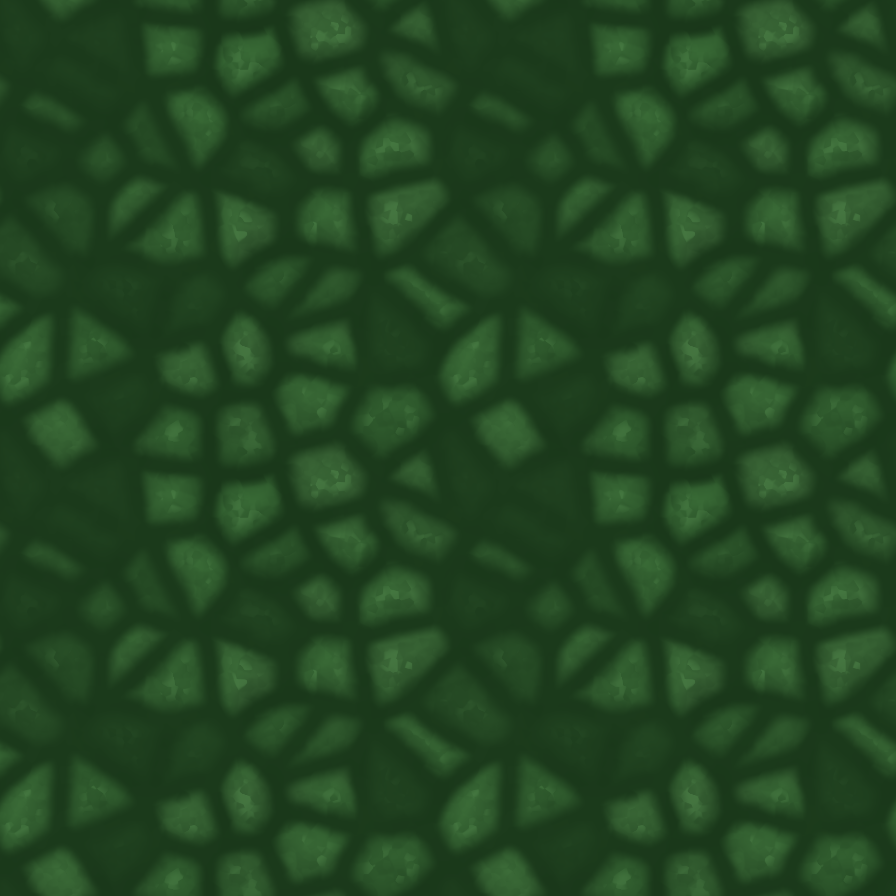
Give the GLSL for this texture, as a WebGL 2 fragment shader.

```glsl
#version 300 es
precision highp float;
// Mossy green cobbles: a wrapping, jittered Voronoi pattern repeated over the canvas.
// Soft distances to the cell borders give rounded stones in wide dark grooves;
// border directions shade the facets and smooth cellular noise adds painted daubs.

#define REPEATS 2.0                  // tiles across and down
#define GRID vec2(6.0, 7.0)          // stones per tile
#define JITTER 0.86                  // irregularity of the stones
#define ROUNDING 20.0                // higher gives sharper corners
#define GROOVE_EDGE vec2(0.035, 0.23) // where stones start and finish rising
#define WOBBLE 0.018                 // unevenness of outlines, in tiles
#define GROOVE_COLOR vec3(0.105, 0.225, 0.105)
#define STONE_COLOR vec3(0.205, 0.390, 0.195)
#define GREY_COLOR vec3(0.215, 0.365, 0.200)
#define FLECK_COLOR vec3(0.310, 0.520, 0.290)

uniform vec2 u_resolution;
out vec4 fragColor;

// Integer hash of a lattice cell, wrapped to the given period.
vec3 hashCell(vec2 cell, vec2 period, uint seed) {
    uvec2 c = uvec2(floor(mod(cell + 0.5, period)));
    uvec3 v = uvec3(c, seed) * 1664525u + 1013904223u;
    v.x += v.y * v.z; v.y += v.z * v.x; v.z += v.x * v.y;
    v ^= v >> 16u;
    v.x += v.y * v.z; v.y += v.z * v.x; v.z += v.x * v.y;
    return vec3(v >> 8u) / 16777216.0;
}

// Smooth cellular noise: soft-edged flat patches, three values at once.
vec3 daubs(vec2 tile, vec2 period, float sharpness, uint seed) {
    vec2 p = tile * period, base = floor(p);
    vec4 total = vec4(0.0);
    for (int y = -1; y <= 1; y++)
    for (int x = -1; x <= 1; x++) {
        vec2 cell = base + vec2(x, y);
        vec2 away = cell + hashCell(cell, period, seed).xy - p;
        float weight = exp(-sharpness * dot(away, away));
        total += weight * vec4(hashCell(cell, period, seed + 7u), 1.0);
    }
    return total.xyz / total.w;
}

// Vector from p to the seed of a stone, in units of the mean stone width.
vec2 toSeed(vec2 cell, vec2 p) {
    vec2 seed = cell + 0.5 + JITTER * (hashCell(cell, GRID, 3u).xy - 0.5);
    return (seed - p) * vec2(1.0, GRID.x / GRID.y);
}

// Returns the soft border distance, the facet direction and the stone's cell.
float stoneField(vec2 p, out vec2 facing, out vec2 stone) {
    vec2 base = floor(p), nearest = vec2(0.0);
    float best = 1e3;
    for (int y = -2; y <= 2; y++)
    for (int x = -2; x <= 2; x++) {
        vec2 cell = base + vec2(x, y), r = toSeed(cell, p);
        if (dot(r, r) < best) {
            best = dot(r, r);
            nearest = r;
            stone = cell;
        }
    }
    vec3 total = vec3(0.0);
    for (int y = -2; y <= 2; y++)
    for (int x = -2; x <= 2; x++) {
        if (x == 0 && y == 0) continue;
        vec2 r = toSeed(stone + vec2(x, y), p);
        vec2 side = normalize(r - nearest);
        float border = dot(0.5 * (r + nearest), side);
        total += exp(-ROUNDING * border) * vec3(side, 1.0);
    }
    facing = total.xy / total.z;
    return -log(total.z) / ROUNDING;
}

void main() {
    vec2 tile = gl_FragCoord.xy / u_resolution * REPEATS;

    // Noise layers, all periodic over one tile
    vec3 broad = daubs(tile, vec2(9.0), 5.0, 11u);
    vec3 patches = daubs(tile, vec2(30.0), 14.0, 23u);
    vec3 fine = daubs(tile, vec2(62.0), 12.0, 41u);

    // Stones with gently uneven outlines
    vec2 warped = tile + WOBBLE * (broad.xy - 0.5) + 0.3 * WOBBLE * (patches.xy - 0.5);
    vec2 facing, stone;
    float depth = stoneField(warped * GRID, facing, stone);
    vec3 trait = hashCell(stone, GRID, 59u);

    // Rise from the groove, with its own brightness for each stone
    float lift = smoothstep(GROOVE_EDGE.x, GROOVE_EDGE.y, depth);
    float tone = mix(0.12, 0.92, smoothstep(0.0, 0.8, trait.x));
    float facet = dot(facing, normalize(vec2(trait.y - 0.7, 0.8)));
    float crown = smoothstep(0.12, 0.42, depth);
    float paint = 0.22 * (patches.z - 0.5) + 0.14 * (fine.x - 0.5);
    float shade = lift * tone * (0.82 + 0.14 * facet + 0.28 * crown + paint);
    shade += 0.07 * (broad.z - 0.5) + 0.03 * (patches.x - 0.5);

    // Colour, slight greying of some stones, and pale flecks on the crowns
    vec3 stoneColor = mix(STONE_COLOR, GREY_COLOR, trait.z * broad.x);
    vec3 color = mix(GROOVE_COLOR, stoneColor, shade);
    float fleck = smoothstep(0.20, 0.36, depth) * smoothstep(0.52, 0.85, 0.5 * (fine.y + patches.y));
    color = mix(color, FLECK_COLOR, 0.6 * fleck * tone);
    fragColor = vec4(color, 1.0);
}
```
